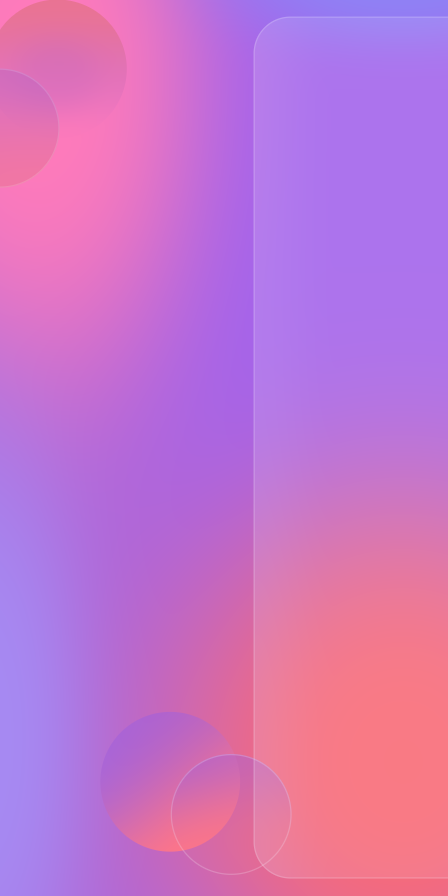
Reproduce this background procedurally as a WebGL 2 fragment shader.

```glsl
#version 300 es
precision highp float;
// Soft violet backdrop with pink, blue and coral glows, four tinted discs
// and a frosted rounded panel. Glows are elliptical falloffs layered in order;
// discs and panel are signed distance shapes. Units: canvas width = 1, height = 2.

uniform vec2 u_resolution;
out vec4 fragColor;

// Backdrop colours
const vec3 VIOLET_LEFT  = vec3(0.68, 0.40, 0.85);
const vec3 VIOLET_RIGHT = vec3(0.64, 0.39, 0.92);
const vec3 PINK         = vec3(1.00, 0.48, 0.73);
const vec3 BLUE         = vec3(0.65, 0.54, 0.95);
const vec3 PERIWINKLE   = vec3(0.56, 0.51, 0.96);
const vec3 CORAL        = vec3(0.98, 0.42, 0.46);

// Disc tints
const vec3 MAUVE       = vec3(0.74, 0.40, 0.76);
const vec3 ROSE        = vec3(0.91, 0.45, 0.57);
const vec3 DEEP_VIOLET = vec3(0.64, 0.38, 0.85);
const vec3 WARM_CORAL  = vec3(1.00, 0.46, 0.53);

// Frosted panel, running off the right side
const vec2  PANEL_MIN    = vec2(0.566, 0.039);
const vec2  PANEL_MAX    = vec2(1.300, 1.963);
const float PANEL_RADIUS = 0.082;
const vec3  FROST        = vec3(0.96, 0.95, 1.00);
const float RIM_WIDTH    = 0.0028;

// Flat-topped elliptical falloff: 1 at the centre, fading past the radii
float glow(vec2 p, vec2 centre, vec2 radii) {
    float d = length((p - centre) / radii);
    return exp(-d * d * d);
}

float roundedBox(vec2 p, vec2 low, vec2 high, float radius) {
    vec2 q = abs(p - 0.5 * (low + high)) - 0.5 * (high - low) + radius;
    return length(max(q, 0.0)) + min(max(q.x, q.y), 0.0) - radius;
}

// Antialiased inside of a shape
float cover(float d, float pixel) {
    return clamp(0.5 - d / pixel, 0.0, 1.0);
}

// Thin line just within the outline of a shape
float rim(float d, float pixel) {
    float halfWidth = 0.5 * RIM_WIDTH;
    return cover(abs(d + halfWidth) - halfWidth, pixel);
}

vec3 backdrop(vec2 p) {
    vec3 col = mix(VIOLET_LEFT, VIOLET_RIGHT, smoothstep(0.1, 0.6, p.x));
    col = mix(col, PINK, glow(p, vec2(0.08, 1.83), vec2(0.37, 0.69)));
    col = mix(col, CORAL, glow(p, vec2(0.90, 0.30), vec2(0.55, 0.62)));
    col = mix(col, BLUE, glow(p, vec2(-0.05, 0.35), vec2(0.25, 0.72)));
    return mix(col, PERIWINKLE, glow(p, vec2(0.90, 2.06), vec2(0.40, 0.16)));
}

// Disc filled along a direction, from one colour and opacity to another
vec3 disc(vec3 under, vec2 p, vec2 centre, float radius, vec2 dir,
          vec4 from, vec4 to, float rimAlpha, float pixel) {
    vec2 q = p - centre;
    float d = length(q) - radius;
    float t = smoothstep(-1.0, 1.0, dot(q, dir) / radius);
    vec4 fill = mix(from, to, t);
    vec3 col = mix(under, fill.rgb, fill.a * cover(d, pixel));
    return mix(col, FROST, rimAlpha * rim(d, pixel));
}

void main() {
    vec2 p = gl_FragCoord.xy / u_resolution.x;
    float pixel = 1.0 / u_resolution.x;
    vec3 col = backdrop(p);

    // Upper left pair
    col = disc(col, p, vec2(0.128, 1.846), 0.155, vec2(0.0, 1.0),
               vec4(MAUVE, 0.02), vec4(ROSE, 0.95), 0.0, pixel);
    col = mix(col, MAUVE, 0.35 * glow(p, vec2(0.128, 1.83), vec2(0.11, 0.09)));
    col = disc(col, p, vec2(0.0, 1.714), 0.133, vec2(0.0, 1.0),
               vec4(ROSE, 0.55), vec4(MAUVE, 0.50), 0.16, pixel);

    // Lower pair
    col = disc(col, p, vec2(0.380, 0.255), 0.156, normalize(vec2(0.6, -0.8)),
               vec4(DEEP_VIOLET, 0.65), vec4(WARM_CORAL, 0.95), 0.0, pixel);
    col = disc(col, p, vec2(0.516, 0.182), 0.135, vec2(0.0, 1.0),
               vec4(ROSE, 0.10), vec4(DEEP_VIOLET, 0.45), 0.22, pixel);

    // Frosted panel, a little denser near its left edge
    float d = roundedBox(p, PANEL_MIN, PANEL_MAX, PANEL_RADIUS);
    float density = mix(0.16, 0.11, smoothstep(PANEL_MIN.x, 0.75, p.x));
    col = mix(col, FROST, density * cover(d, pixel));
    col = mix(col, FROST, 0.20 * rim(d, pixel));

    fragColor = vec4(col, 1.0);
}
```
